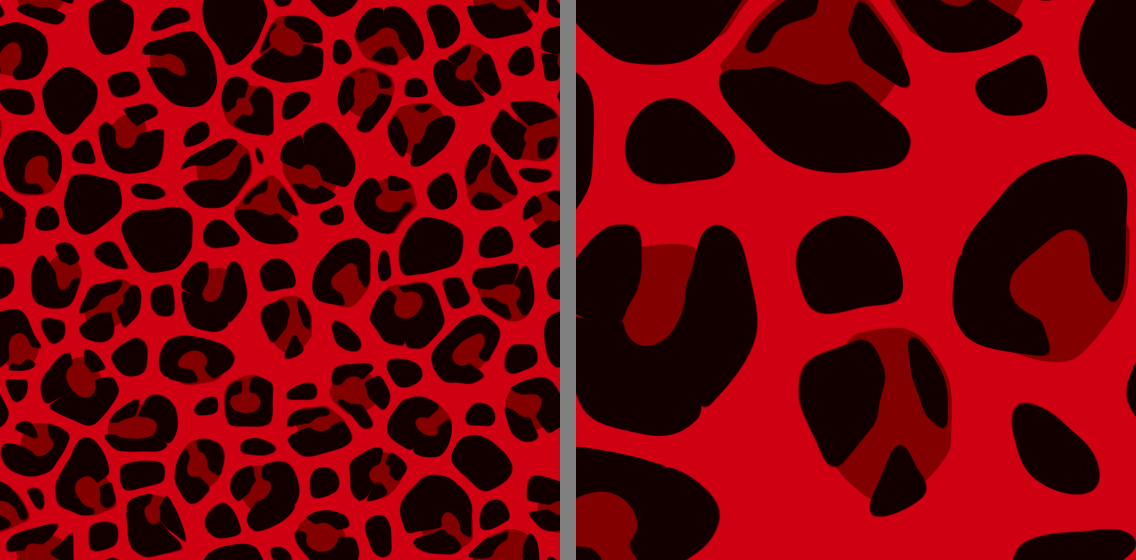
Left, the full canvas; right, a detail of the centre.
This pattern is drawn by a WebGL 1 fragment shader. Its source:

```glsl
precision highp float;
// Seamless leopard print: black rosettes with dark red hearts and small solid spots on red.
// A rotated lattice that wraps on the canvas carries jittered sites; each spot fills an inset,
// rounded power-diagram cell, and rosettes are then opened by a hole and radial notches.

uniform vec2 u_resolution;

const vec3 RED = vec3(0.81, 0.0, 0.07);
const vec3 HEART = vec3(0.51, 0.0, 0.0);
const vec3 BLACK = vec3(0.07, 0.0, 0.0);

const vec2 LATTICE = vec2(6.0, 4.0);    // whole-number lattice vector, so the cells wrap
const float CELLS = 52.0;               // dot(LATTICE, LATTICE)
const float INSET = 0.052;              // half the gap between spots, in cells
const float ROUNDING = 22.0;            // higher gives sharper cell corners
const float SPOT_CHANCE = 0.72;         // share of lattice corners with a small spot
const float SOLID_CHANCE = 0.08;        // share of rosettes without a heart
const float COARSE_WARP = 0.18;
const float FINE_WARP = 0.045;
const float EDGE_PIXELS = 0.9;

vec2 hash2(vec2 k, float salt) {
  vec3 h = fract((k.xyx + salt * vec3(17.0, 31.0, 47.0)) * vec3(0.1031, 0.1030, 0.0973));
  h += dot(h, h.yzx + 33.33);
  return fract((h.xx + h.yz) * h.zy);
}

// Value noise pair in -0.5..0.5 that repeats after "freq" steps.
vec2 wrapNoise(vec2 uv, float freq) {
  vec2 p = uv * freq, i = floor(p), f = fract(p);
  f = f * f * (3.0 - 2.0 * f);
  vec2 a = hash2(mod(i, freq), freq);
  vec2 b = hash2(mod(i + vec2(1.0, 0.0), freq), freq);
  vec2 c = hash2(mod(i + vec2(0.0, 1.0), freq), freq);
  vec2 d = hash2(mod(i + 1.0, freq), freq);
  return mix(mix(a, b, f.x), mix(c, d, f.x), f.y) - 0.5;
}

// Same key for all lattice cells that fall on the same place of the tile.
vec2 wrapKey(vec2 id) {
  vec2 k = vec2(dot(LATTICE, id), LATTICE.x * id.y - LATTICE.y * id.x);
  return floor(mod(k + 0.5, CELLS));
}

// Position and squared radius; kind 0 is a rosette, kind 1 a small spot at the cell corner.
vec3 site(vec2 id, float kind) {
  vec2 key = wrapKey(id);
  vec2 jitter = hash2(key, 1.0 + kind) - 0.5;
  vec2 pick = hash2(key, 3.0 + kind);
  if (kind < 0.5) {
    float r = mix(0.34, 0.50, pick.x);
    return vec3(id + 0.5 + 0.34 * jitter, r * r);
  }
  float r = mix(0.15, 0.25, pick.x);
  return vec3(id + 0.26 * jitter, pick.y < SPOT_CHANCE ? r * r : -10.0);
}

float smoothMin(float a, float b, float k) {
  float h = max(k - abs(a - b), 0.0) / k;
  return min(a, b) - h * h * k * 0.25;
}

vec2 direction(float angle) { return vec2(cos(angle), sin(angle)); }

void main() {
  vec2 uv = gl_FragCoord.xy / u_resolution;
  vec2 p = vec2(LATTICE.x * uv.x - LATTICE.y * uv.y, dot(LATTICE, uv.yx));
  p += COARSE_WARP * wrapNoise(uv, 14.0) + FINE_WARP * wrapNoise(uv, 32.0);

  // Owner of this point in the power diagram
  vec2 ownerId = vec2(0.0);
  vec3 owner = vec3(0.0);
  float kind = 0.0, best = 1e5;
  for (int n = 0; n < 18; n++) {
    float c = floor(float(n) / 2.0), k = mod(float(n), 2.0);
    vec2 id = floor(p) + vec2(mod(c, 3.0), floor(c / 3.0)) - 1.0;
    vec3 s = site(id, k);
    float power = dot(p - s.xy, p - s.xy) - s.z;
    if (power < best) { best = power; owner = s; ownerId = id; kind = k; }
  }

  // Rounded distance to the cell borders
  float sum = 0.0;
  for (int n = 0; n < 50; n++) {
    float c = floor(float(n) / 2.0), k = mod(float(n), 2.0);
    vec3 s = site(ownerId + vec2(mod(c, 5.0), floor(c / 5.0)) - 2.0, k);
    float gap = distance(s.xy, owner.xy);
    if (gap > 0.001) {
      float border = (dot(p - s.xy, p - s.xy) - s.z - best) / (2.0 * gap);
      sum += exp(-ROUNDING * border);
    }
  }

  // Local frame and limiting ellipse
  vec2 key = wrapKey(ownerId);
  vec2 turn = hash2(key, 6.0 + kind), form = hash2(key, 8.0 + kind);
  vec2 axis = direction(6.2832 * turn.x), d = p - owner.xy;
  vec2 q = vec2(dot(d, axis), axis.x * d.y - axis.y * d.x);
  vec2 radii = sqrt(owner.z) * vec2(1.45, mix(0.92, 1.2, form.x));
  float ellipse = (1.0 - length(q / radii)) * radii.y;
  sum += exp(-ROUNDING * (ellipse + INSET));
  float body = -log(sum) / ROUNDING - INSET;

  // Heart, hole and notches of a rosette
  float ink = body, heart = -1.0;
  if (kind < 0.5 && turn.y > SOLID_CHANCE) {
    float baseAngle = 6.2832 * form.y;
    vec2 h = q - 0.07 * direction(baseAngle);
    float open = length(h * vec2(0.85, 1.15)) - mix(0.11, 0.20, form.x);
    for (int i = 0; i < 3; i++) {
      vec2 r = hash2(key, 11.0 + float(i));
      vec2 n = direction(baseAngle + 2.1 * float(i) + 0.9 * (r.x - 0.5));
      float along = max(dot(h, n), 0.0);
      float width = i == 0 ? mix(0.03, 0.10, r.y) : mix(-0.10, 0.07, r.y);
      open = smoothMin(open, length(h - n * along) - width - 0.08 * along, 0.05);
    }
    ink = smoothMin(body, open, 0.07);
    heart = min(body + 0.02, mix(0.25, 0.38, turn.y) - length(h));
  }

  float aa = EDGE_PIXELS * sqrt(CELLS) / min(u_resolution.x, u_resolution.y);
  vec3 color = mix(RED, HEART, smoothstep(-aa, aa, heart));
  color = mix(color, BLACK, smoothstep(-aa, aa, ink));
  gl_FragColor = vec4(color, 1.0);
}
```
